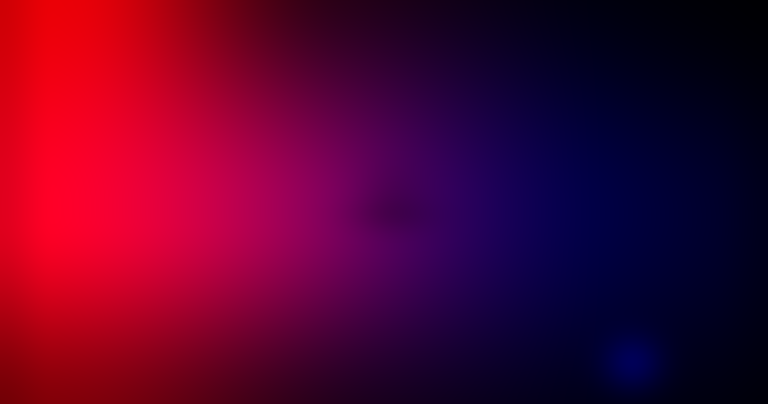
Write a Shadertoy shader that draws this background.

```glsl
// Soft elliptical bump: 1 at the centre, fading to 0 around the radii
float glow(vec2 p, vec2 centre, vec2 radii) {
    vec2 d = (p - centre) / radii;
    return exp(-dot(d, d));
}

// Light kept at a given height, dimming towards the top and bottom edges
float verticalFade(float y, float topLevel, float bottomLevel) {
    float upper = mix(1.0, topLevel, smoothstep(0.50, 1.04, y));
    float lower = mix(1.0, bottomLevel, smoothstep(0.46, -0.04, y));
    return upper * lower;
}

// Red light entering from the left, narrower near the top and bottom
float redLight(vec2 p) {
    float across = 1.0 - smoothstep(0.06, 0.80, p.x);
    float topLevel = mix(0.92, 0.33, smoothstep(0.10, 0.45, p.x));
    float bottomLevel = mix(0.50, 0.25, smoothstep(0.10, 0.50, p.x));
    float leftEdge = mix(0.88, 1.0, smoothstep(0.0, 0.07, p.x));
    return across * verticalFade(p.y, topLevel, bottomLevel) * leftEdge;
}

// Broad blue haze, wider on its right side
float blueHaze(vec2 p, vec2 centre) {
    float width = p.x < centre.x ? 0.40 : 0.47;
    float rightEdge = mix(1.0, 0.82, smoothstep(0.93, 1.0, p.x));
    return glow(p, centre, vec2(width, 0.45)) * rightEdge;
}

// Dim smudge: a rounded body resting on a flatter base
float smudge(vec2 p, vec2 centre) {
    float body = glow(p, centre, vec2(0.048, 0.085));
    float base = glow(p, centre - vec2(0.0, 0.045), vec2(0.065, 0.045));
    return 0.14 * body + 0.12 * base;
}

void mainImage(out vec4 fragColor, in vec2 fragCoord) {
    vec2 uv = fragCoord / iResolution.xy;
    const vec3 red = vec3(1.0, 0.0, 0.06);
    const vec3 blue = vec3(0.0, 0.0, 0.36);
    const vec3 spotBlue = vec3(0.0, 0.0, 0.22);

    // Base lights
    vec3 color = red * redLight(uv);
    color.b *= smoothstep(0.0, 0.5, uv.y) * smoothstep(1.0, 0.5, uv.y);
    color += blue * blueHaze(uv, vec2(0.53, 0.48));

    // Central shade and lower right spot
    color *= 1.0 - smudge(uv, vec2(0.512, 0.51));
    color += spotBlue * glow(uv, vec2(0.824, 0.10), vec2(0.040, 0.070));

    // Darkened upper right corner
    color *= 1.0 - 0.65 * glow(uv, vec2(1.02, 1.04), vec2(0.22, 0.30));

    fragColor = vec4(color, 1.0);
}
```
